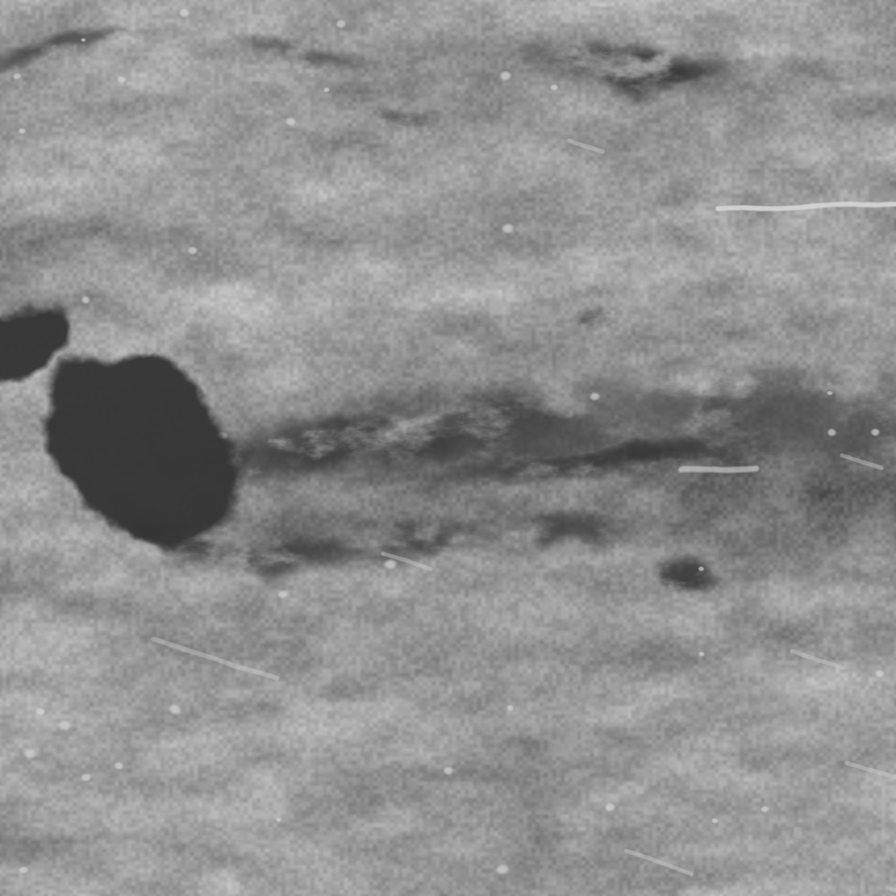
This texture is drawn by a WebGL 1 fragment shader. Its source:

```glsl
precision highp float;
uniform vec2 u_resolution;

const float INK = 0.205;
const float GROUND = 0.602;
const float GLINT = 0.84;

float hash(vec2 p) {
  vec3 q = fract(vec3(p.xyx) * 0.1031);
  q += dot(q, q.yzx + 33.33);
  return fract((q.x + q.y) * q.z);
}

float noise(vec2 p) {
  vec2 cell = floor(p);
  vec2 f = fract(p);
  f = f * f * (3.0 - 2.0 * f);
  float low = mix(hash(cell), hash(cell + vec2(1.0, 0.0)), f.x);
  float high = mix(hash(cell + vec2(0.0, 1.0)), hash(cell + 1.0), f.x);
  return mix(low, high, f.y);
}

float fbm(vec2 p) {
  float sum = 0.0;
  float gain = 0.52;
  for (int i = 0; i < 5; i++) {
    sum += gain * noise(p);
    p = mat2(1.98, 0.22, -0.22, 1.98) * p + 17.3;
    gain *= 0.5;
  }
  return sum;
}

vec2 rotate(vec2 p, float angle) {
  float c = cos(angle), s = sin(angle);
  return vec2(c * p.x + s * p.y, c * p.y - s * p.x);
}

// Tilted ellipse with a soft rim, 1 inside and 0 outside
float blob(vec2 p, vec2 center, vec2 radius, float angle, float soft) {
  float d = length(rotate(p - center, angle) / radius);
  return 1.0 - smoothstep(1.0 - soft, 1.0 + soft, d);
}

float scratch(vec2 p, vec2 a, vec2 b, float width) {
  vec2 ab = b - a;
  float t = clamp(dot(p - a, ab) / dot(ab, ab), 0.0, 1.0);
  return 1.0 - smoothstep(width * 0.3, width, length(p - a - ab * t));
}

float specks(vec2 p, float cells) {
  vec2 cell = floor(p * cells);
  vec2 center = 0.2 + 0.6 * vec2(hash(cell + 3.1), hash(cell + 8.7));
  float radius = mix(0.05, 0.13, hash(cell + 21.0));
  float d = length((fract(p * cells) - center) * vec2(0.8, 1.0));
  return step(0.87, hash(cell + 40.0)) * (1.0 - smoothstep(radius * 0.3, radius, d));
}

// Streaked, mottled and grainy sand
float sand(vec2 uv) {
  vec2 p = rotate(uv, 0.06);
  float streaks = fbm(p * vec2(3.5, 17.0) + 4.0) - 0.5;
  float mottle = fbm(p * vec2(20.0, 38.0) + 9.0) - 0.5;
  float grain = noise(uv * 215.0) - 0.5;
  return GROUND + 0.25 * streaks + 0.23 * mottle + 0.10 * grain;
}

// Long smoky trail in two branches
float trail(vec2 p) {
  float upper = 0.85 * blob(p, vec2(0.40, 0.505), vec2(0.19, 0.027), 0.10, 0.6);
  upper = max(upper, 0.75 * blob(p, vec2(0.56, 0.525), vec2(0.15, 0.034), -0.03, 0.7));
  upper = max(upper, 0.85 * blob(p, vec2(0.69, 0.490), vec2(0.19, 0.015), 0.06, 0.8));
  upper = max(upper, 0.60 * blob(p, vec2(0.86, 0.535), vec2(0.24, 0.042), -0.06, 0.8));
  float lower = 0.8 * blob(p, vec2(0.20, 0.405), vec2(0.075, 0.018), -0.45, 0.6);
  lower = max(lower, 0.7 * blob(p, vec2(0.33, 0.378), vec2(0.12, 0.018), 0.05, 0.8));
  lower = max(lower, 0.7 * blob(p, vec2(0.47, 0.402), vec2(0.09, 0.020), 0.05, 0.8));
  lower = max(lower, 0.7 * blob(p, vec2(0.63, 0.402), vec2(0.06, 0.014), -0.15, 0.8));
  return max(upper, lower);
}

float patches(vec2 p) {
  float d = 0.95 * blob(p, vec2(0.71, 0.924), vec2(0.095, 0.021), -0.03, 0.7);
  d = max(d, 0.65 * blob(p, vec2(0.06, 0.946), vec2(0.10, 0.010), 0.14, 0.8));
  d = max(d, 0.55 * blob(p, vec2(0.33, 0.938), vec2(0.06, 0.009), -0.20, 0.8));
  d = max(d, 0.60 * blob(p, vec2(0.455, 0.864), vec2(0.032, 0.011), 0.30, 0.7));
  d = max(d, 0.85 * blob(p, vec2(0.77, 0.360), vec2(0.033, 0.013), -0.10, 0.6));
  return max(d, 0.80 * blob(p, vec2(0.67, 0.639), vec2(0.020, 0.008), 0.0, 0.6));
}

void main() {
  vec2 uv = gl_FragCoord.xy / u_resolution;
  vec2 wobble = vec2(fbm(uv * 17.0), fbm(uv * 17.0 + 51.0)) - 0.5;
  vec2 p = uv + wobble * vec2(0.055, 0.042);
  float gray = sand(uv);

  // Broad pale ridges and a dim haze
  gray += 0.07 * blob(p, vec2(0.10, 0.785), vec2(0.22, 0.025), 0.06, 0.8);
  gray += 0.08 * blob(p, vec2(0.08, 0.390), vec2(0.16, 0.030), -0.08, 0.8);
  gray += 0.07 * blob(p, vec2(0.55, 0.445), vec2(0.15, 0.022), 0.0, 0.8);
  gray -= 0.13 * blob(p, vec2(0.80, 0.455), vec2(0.32, 0.085), 0.0, 0.8);
  gray -= 0.11 * blob(p, vec2(0.38, 0.430), vec2(0.20, 0.065), -0.05, 0.8);

  // Ragged smoke over solid shadows
  float ragged = smoothstep(0.20, 0.58, fbm(uv * vec2(22.0, 42.0) + 30.0));
  gray = mix(gray, INK, max(trail(p), patches(p)) * ragged);
  float solid = blob(p, vec2(0.160, 0.503), vec2(0.128, 0.088), -0.70, 0.07);
  solid = max(solid, blob(p, vec2(0.010, 0.612), vec2(0.065, 0.043), 0.45, 0.14));
  gray = mix(gray, INK, 0.96 * solid);

  // Fine scratches and bright grit
  vec2 bent = uv + wobble * 0.006;
  float glint = 0.9 * scratch(bent, vec2(0.80, 0.766), vec2(1.01, 0.772), 0.0042);
  glint = max(glint, 0.6 * scratch(bent, vec2(0.76, 0.475), vec2(0.845, 0.478), 0.005));
  glint = max(glint, 0.4 * scratch(bent, vec2(0.17, 0.286), vec2(0.31, 0.242), 0.004));
  for (int i = 0; i < 7; i++) {
    float id = float(i);
    vec2 start = vec2(hash(vec2(id, 2.0)), hash(vec2(id, 5.0)));
    vec2 reach = vec2(0.06, -0.02) * mix(0.5, 1.2, hash(vec2(id, 9.0)));
    glint = max(glint, 0.4 * scratch(bent, start, start + reach, 0.0035));
  }
  glint = max(glint, 0.7 * specks(bent, 17.0) * (1.0 - solid));
  gray = mix(gray, GLINT, glint);

  gl_FragColor = vec4(vec3(clamp(gray, 0.0, 1.0)), 1.0);
}
```
